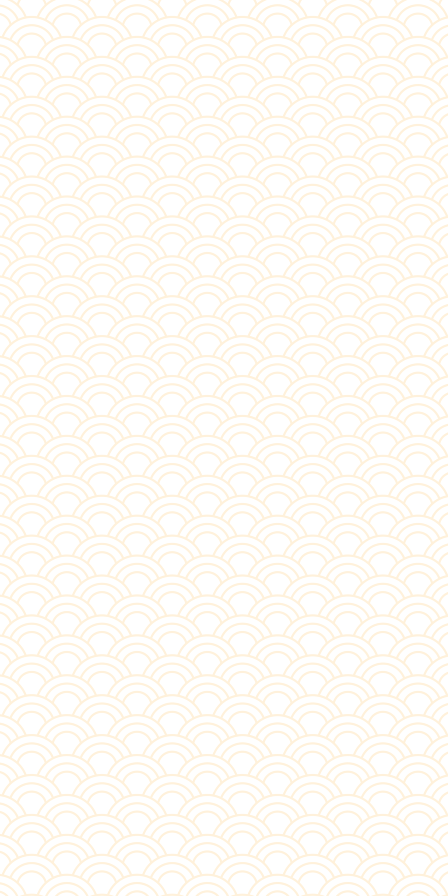
Give the GLSL for this pattern, as a WebGL 1 fragment shader.

```glsl
precision highp float;
// Overlapping rows of wave scales, each with three thin cream arcs on white.

uniform vec2 u_resolution;

// Coverage of a ring line of the given radius at distance d from its center.
float ringLine(float d, float radius, float pixel) {
  float halfWidth = 0.0024;
  return 1.0 - smoothstep(-0.6 * pixel, 0.6 * pixel, abs(d - radius) - halfWidth);
}

void main() {
  float pixel = 1.0 / u_resolution.x;
  float x = gl_FragCoord.x * pixel;
  float depth = (u_resolution.y - gl_FragCoord.y) * pixel; // distance below the top edge

  float period = 0.1568;
  float rowPitch = 0.04453;
  float outerRadius = 0.0694;
  float firstCrest = 0.0378;

  vec3 white = vec3(1.0);
  vec3 cream = vec3(1.0, 0.946, 0.858);
  vec3 color = white;
  float nearestRow = floor((depth - firstCrest) / rowPitch);

  // Paint from the upper rows to the lower ones, so lower scales lie in front.
  for (int i = -4; i <= 1; i++) {
    float row = nearestRow + float(i);
    float shift = 0.0708 + 0.5 * period * mod(row, 2.0);
    float dx = mod(x - shift + 0.5 * period, period) - 0.5 * period;
    float dy = depth - (firstCrest + row * rowPitch + outerRadius);
    float d = length(vec2(dx, dy));

    float line = ringLine(d, outerRadius, pixel);
    line = max(line, ringLine(d, 0.0509, pixel));
    line = max(line, ringLine(d, 0.0323, pixel));

    // The white disc hides the rows behind; the rim line covers its edge.
    float disc = 1.0 - smoothstep(-0.6 * pixel, 0.6 * pixel, d - outerRadius);
    color = mix(color, white, disc);
    color = mix(color, cream, line);
  }

  gl_FragColor = vec4(color, 1.0);
}
```
